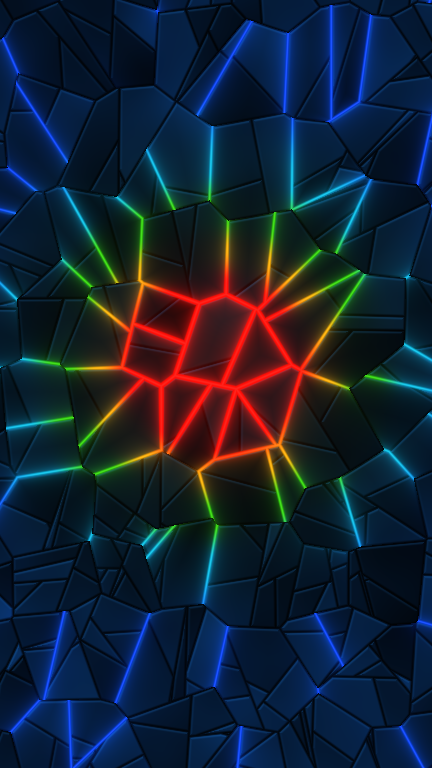
A WebGL 2 fragment shader for this background:

```glsl
#version 300 es
precision highp float;
uniform vec2 u_resolution;
out vec4 fragColor;

const vec2 CELL = vec2(0.16, 0.20);

vec2 hash2(vec2 p) {
  vec3 q = fract(p.xyx * vec3(0.1031, 0.1030, 0.0973));
  q += dot(q, q.yzx + 33.33);
  return fract((q.xx + q.yz) * q.zy);
}

float gradientNoise(vec2 p) {
  vec2 i = floor(p), f = fract(p), u = f * f * (3.0 - 2.0 * f);
  vec2 e = vec2(1.0, 0.0);
  float a = dot(hash2(i) - 0.5, f);
  float b = dot(hash2(i + e) - 0.5, f - e);
  float c = dot(hash2(i + e.yx) - 0.5, f - e.yx);
  float d = dot(hash2(i + 1.0) - 0.5, f - 1.0);
  return 2.0 * mix(mix(a, b, u.x), mix(c, d, u.x), u.y);
}

// Centre of one rock block
vec2 site(vec2 id) {
  return (id + 0.08 + 0.84 * hash2(id)) * CELL;
}

// Light colour by distance from the hub
vec3 spectrum(float r) {
  vec3 c = mix(vec3(1.0, 0.04, 0.01), vec3(1.0, 0.70, 0.02), smoothstep(0.19, 0.27, r));
  c = mix(c, vec3(0.2, 0.86, 0.04), smoothstep(0.27, 0.34, r));
  c = mix(c, vec3(0.04, 0.76, 0.92), smoothstep(0.37, 0.45, r));
  return mix(c, vec3(0.04, 0.27, 1.0), smoothstep(0.47, 0.63, r));
}

void main() {
  vec2 p = (gl_FragCoord.xy - 0.5 * u_resolution) / u_resolution.x - vec2(-0.005, 0.045);
  float px = 1.0 / u_resolution.x;
  float r = length(p);

  // Nearest block
  vec2 base = floor(p / CELL), home = base, center = vec2(0.0);
  float nearest = 1e3;
  for (int j = -2; j <= 2; j++)
    for (int i = -2; i <= 2; i++) {
      vec2 id = base + vec2(i, j), s = site(id);
      float d = distance(p, s);
      if (d < nearest) { nearest = d; home = id; center = s; }
    }

  // Block borders: all are cracks, those pointing at the hub may be lit
  float crack = 1.0, lit = 1.0;
  vec2 outward = vec2(0.0);
  for (int j = -2; j <= 2; j++)
    for (int i = -2; i <= 2; i++) {
      if (i == 0 && j == 0) continue;
      vec2 id = home + vec2(i, j), s = site(id);
      vec2 middle = 0.5 * (center + s), normal = normalize(s - center);
      float d = dot(middle - p, normal);
      if (d < crack) { crack = d; outward = normal; }
      float reach = length(middle);
      float across = abs(dot(normal, middle / max(reach, 0.001)));
      float chance = mix(1.0, 0.5, smoothstep(0.2, 0.8, reach));
      float limit = mix(1.1, 0.55, smoothstep(0.18, 0.34, reach));
      if (across < limit && hash2(home + id + 5.0).x < chance) lit = min(lit, d);
    }

  // Each block is halved again and again; the first cut runs along a ray
  float span = length(center);
  int cuts = center.y < -0.3 ? 3 : 2;
  float facet = 1.0;
  for (int k = 0; k < cuts; k++) {
    vec2 h = hash2(home + 17.0 * facet);
    float angle = 6.2832 * h.x;
    if (k == 0) angle = atan(center.y, center.x) + 1.5708 + 1.0 * (h.x - 0.5);
    vec2 dir = vec2(cos(angle), sin(angle));
    float d = dot(p - center, dir) + 0.07 * (h.y - 0.5);
    facet = 2.0 * facet + step(0.0, d);
    if (abs(d) < crack) { crack = abs(d); outward = d > 0.0 ? -dir : dir; }
    float chance = mix(0.95, 0.22, smoothstep(0.18, 0.34, span));
    if (k == 0 && hash2(home + 91.0).x < chance) lit = min(lit, abs(d));
  }

  // Stone shading with tilted facets
  vec2 tilt = hash2(home * 3.0 + facet * 7.0);
  vec3 color = mix(vec3(0.022, 0.07, 0.085), vec3(0.02, 0.115, 0.235), smoothstep(0.25, 0.75, r));
  color *= 0.55 + 0.75 * tilt.x + 4.0 * dot(p - center, tilt - 0.5);
  color *= 1.0 + 0.3 * gradientNoise(p * 9.0);
  color *= 1.0 - 0.3 * smoothstep(0.0, 0.5, -p.x) * smoothstep(0.2, 0.9, p.y);

  // Bevel highlights and dark gaps
  float facing = max(dot(outward, normalize(vec2(-0.4, 0.9))), 0.0);
  float rim = smoothstep(0.002, 0.004, crack) * (1.0 - smoothstep(0.004, 0.010, crack));
  color += rim * facing * vec3(0.03, 0.11, 0.18);
  color *= mix(0.15, 1.0, smoothstep(0.0015 - px, 0.0035 + px, crack));

  // Glow on the stone, then the bright filament
  vec3 light = spectrum(r);
  float inner = 1.0 - smoothstep(0.12, 0.30, r);
  float glow = 0.42 * exp(-lit / 0.010) + 0.17 * exp(-lit / 0.04);
  color += light * glow * (0.8 + 0.6 * inner);
  color += vec3(0.13, 0.008, 0.004) * exp(-20.0 * r * r);
  float width = mix(0.0032, 0.0060, inner);
  float core = 1.0 - smoothstep(width - px, width + px, lit);
  float heart = exp(-pow(lit / (0.5 * width), 2.0));
  color = mix(color, light + 0.1 * heart, core * mix(0.85, 1.0, inner));

  fragColor = vec4(clamp(color, 0.0, 1.0), 1.0);
}
```
